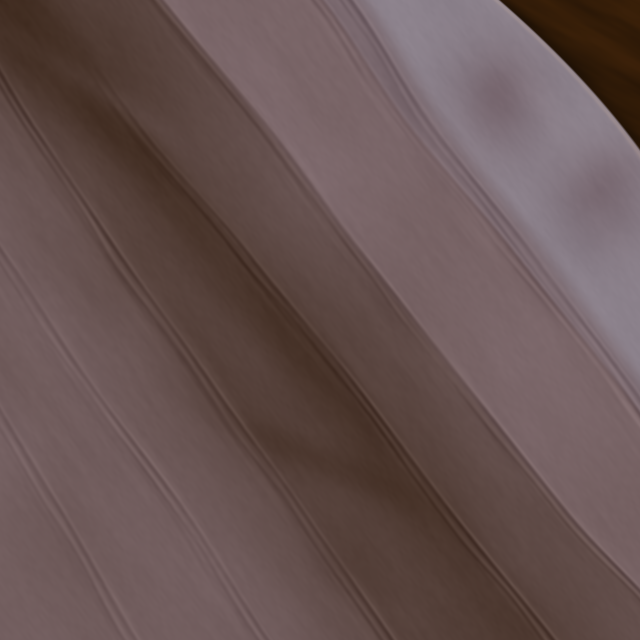
Reproduce this texture procedurally as a WebGL 1 fragment shader.

```glsl
precision highp float;
// Draped mauve cloth with diagonal wrinkled seams, brown shadow and a wooden corner.
uniform vec2 u_resolution;

float hash(vec2 p) {
  vec3 q = fract(vec3(p.xyx) * 0.1031);
  q += dot(q, q.yzx + 33.33);
  return fract((q.x + q.y) * q.z);
}

float noise(vec2 p) {
  vec2 i = floor(p), f = fract(p);
  f = f * f * (3.0 - 2.0 * f);
  return mix(mix(hash(i), hash(i + vec2(1.0, 0.0)), f.x),
             mix(hash(i + vec2(0.0, 1.0)), hash(i + 1.0), f.x), f.y);
}

float clouds(vec2 p) {
  return 0.6 * noise(p) + 0.3 * noise(p * 2.1 + 7.3) + 0.1 * noise(p * 4.3 + 3.1);
}

float bump(float x, float width) {
  return exp(-x * x / (width * width));
}

// Signed distance to a gently wavering diagonal seam, positive on its right.
float seam(vec2 p, float start, float slope, float seed) {
  float waver = noise(vec2(p.y * 5.0, seed)) - 0.5;
  return (p.x - start - slope * p.y - 0.03 * waver) * 0.79;
}

// Light and shade of a seam: paired grooves and ridges among finer puckers.
float puckers(float d, float along, float seed) {
  float drift = 0.006 * (noise(vec2(along * 9.0, seed + 40.0)) - 0.5);
  float strength = 0.45 + 0.75 * noise(vec2(along * 7.0, seed + 20.0));
  float relief = 0.040 * bump(d - 0.004, 0.0028) - 0.060 * bump(d + 0.001, 0.0035);
  relief += 0.026 * bump(d + 0.008 + drift, 0.003) - 0.034 * bump(d + 0.013 + drift, 0.003);
  float fine = noise(vec2(d * 170.0 + along * 3.0, along * 8.0 + seed)) - 0.5;
  return strength * relief + 0.055 * fine * bump(d + 0.008, 0.022);
}

void main() {
  vec2 p = gl_FragCoord.xy / u_resolution;
  p.y = 1.0 - p.y;
  float along = dot(p, vec2(0.6, 0.8));
  float across = dot(p, vec2(0.8, -0.6));
  vec2 grain = vec2(across, along);

  // Seams, from lower left to upper right
  float dLow = seam(p, -0.40, 0.615, 1.0);
  float dLeft = seam(p, -0.285, 0.70, 2.0);
  float dShade = seam(p, -0.075, 0.68, 3.0);
  float dCentre = seam(p, 0.075, 0.78, 4.0);
  float dPanel = seam(p, 0.26, 0.80, 5.0);
  float dHem = seam(p, 0.49, 0.77, 6.0);
  float dFold = seam(p, 0.535, 0.725, 6.0);

  // Broad tone: 0 is brown shadow, 1 is lit mauve
  float tone = mix(0.84, 0.56, smoothstep(-0.22, 0.0, dShade));
  tone = mix(tone, 0.30, smoothstep(-0.05, 0.03, dShade));
  float middle = bump(p.y - 0.45, 0.38);
  tone -= (0.10 + 0.20 * middle) * bump(dCentre + 0.035, 0.05);
  tone = mix(tone, 0.36 + 0.18 * smoothstep(0.0, 0.13, dCentre),
             smoothstep(-0.015, 0.03, dCentre));
  tone = mix(tone, 0.96, smoothstep(-0.012, 0.010, dPanel));
  float shadowed = 1.0 - smoothstep(-0.01, 0.01, dPanel);
  tone -= 0.22 * shadowed * bump(p.y, 0.16);
  tone += 0.24 * (clouds(grain * vec2(9.0, 4.0)) - 0.5);

  // Soft cross creases
  float crease = p.y - 0.64 - 0.42 * (p.x - 0.31);
  tone -= 0.20 * bump(crease, 0.03) * bump(p.x - 0.50, 0.14) * shadowed;
  float topCrease = p.y - 0.06 - 0.65 * p.x;
  tone += 0.14 * (bump(topCrease + 0.02, 0.02) - bump(topCrease - 0.03, 0.04))
        * bump(p.x - 0.16, 0.12);

  vec3 cloth = mix(vec3(0.275, 0.195, 0.155), vec3(0.48, 0.40, 0.41), tone);

  // Lilac border with mauve stains
  float stain = bump(length((p - vec2(0.78, 0.16)) * vec2(1.0, 0.8)), 0.07)
              + bump(length(p - vec2(0.95, 0.31)), 0.08);
  stain *= 0.6 + 0.7 * clouds(p * 9.0);
  vec3 lilac = mix(vec3(0.55, 0.51, 0.55), vec3(0.45, 0.38, 0.41), min(0.8 * stain, 1.0));
  lilac += 0.05 * (clouds(grain * vec2(12.0, 5.0)) - 0.5);
  cloth = mix(cloth, vec3(0.47, 0.405, 0.43), 0.8 * smoothstep(-0.003, 0.006, dHem));
  cloth = mix(cloth, lilac, smoothstep(-0.004, 0.035, dFold));

  // Seam relief
  float relief = 0.7 * puckers(dLow, along, 1.0) + 0.9 * puckers(dLeft, along, 2.0);
  relief += puckers(dShade, along, 3.0) + puckers(dPanel, along, 5.0);
  relief += puckers(dCentre, along, 4.0) * smoothstep(0.05, 0.3, p.y);
  relief += 0.9 * puckers(dHem, along, 6.0) + 0.9 * puckers(dFold, along, 7.0);

  // Faint brushed streaks and weave
  relief += 0.022 * (noise(grain * vec2(110.0, 14.0)) - 0.5) * clouds(grain * 6.0 + 5.0);
  relief += 0.012 * (noise(grain * vec2(240.0, 90.0)) - 0.5);
  cloth += relief * vec3(1.0, 0.97, 0.95);

  // Wooden corner beyond the pale cloth edge
  float edge = (p.x - 0.78 - 1.15 * p.y + 0.9 * p.y * p.y) * 0.7;
  cloth += vec3(0.06, 0.045, 0.02) * bump(edge + 0.004, 0.003);
  float rings = clouds(vec2((p.y - 0.55 * p.x) * 45.0, (p.x + p.y) * 6.0));
  vec3 wood = vec3(0.20, 0.11, 0.03) * (0.75 + 0.5 * rings);
  wood *= 1.0 - 0.3 * bump(edge, 0.012);
  vec3 color = mix(cloth, wood, smoothstep(-0.002, 0.002, edge));
  gl_FragColor = vec4(color, 1.0);
}
```
